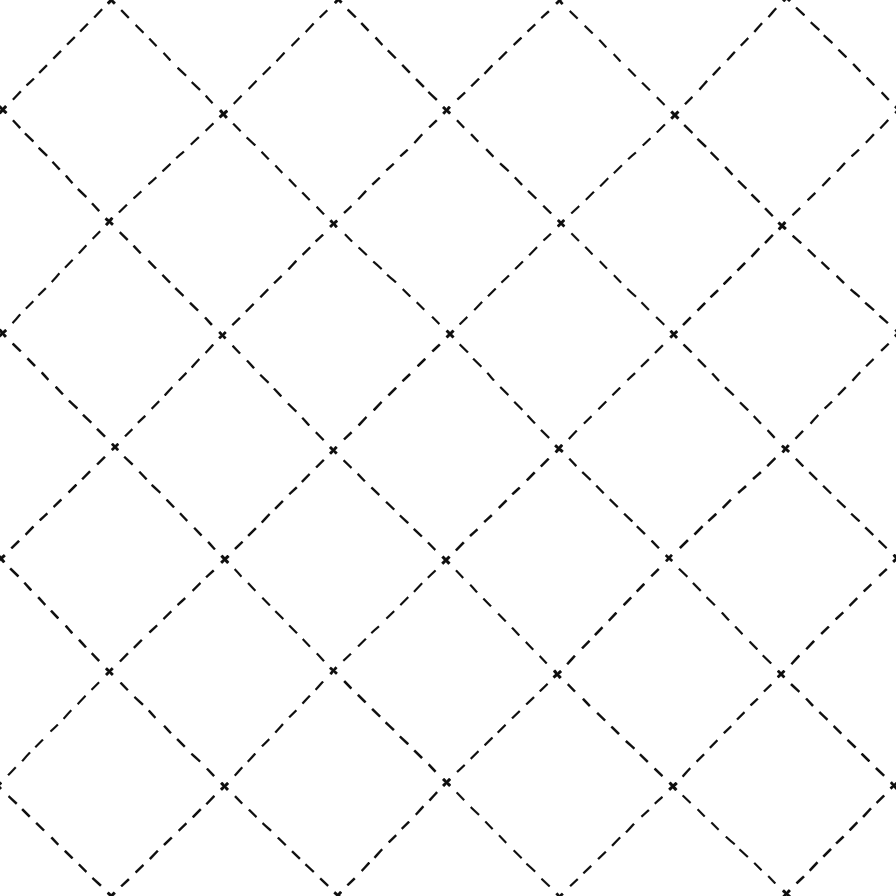
Give the GLSL for this pattern, as a Shadertoy shader.

```glsl
const float GRID = 8.0;            // half-diamonds per canvas side
const float DASHES = 8.0;          // dash periods per diamond edge
const float NODE_JITTER = 0.028;   // lengths below are in grid cells
const vec2 DASH_HALF = vec2(0.049, 0.0104);
const vec2 CROSS_HALF = vec2(0.043, 0.0130);
const vec3 PAPER = vec3(1.0);
const vec3 INK = vec3(0.06);

// Two random values in 0..1
vec2 hash2(vec2 p) {
    vec3 h = fract(p.xyx * vec3(0.1031, 0.1030, 0.0973));
    h += dot(h, h.yzx + 33.33);
    return fract((h.xx + h.yz) * h.zy);
}

// Random values in -1..1 that wrap with the canvas
vec2 wrappedNoise(vec2 cell, float seed) {
    return hash2(mod(cell, GRID) + seed * vec2(17.0, 29.0)) * 2.0 - 1.0;
}

vec2 nodePosition(vec2 cell) {
    return cell + NODE_JITTER * wrappedNoise(cell, 1.0);
}

vec2 turn(vec2 dir, float angle) {
    float c = cos(angle), s = sin(angle);
    return vec2(c * dir.x - s * dir.y, s * dir.x + c * dir.y);
}

// Distance to a short bar with softly rounded ends
float barDistance(vec2 p, vec2 dir, vec2 halfSize) {
    float radius = halfSize.y * 0.5;
    vec2 local = abs(vec2(dot(p, dir), dot(p, vec2(-dir.y, dir.x))));
    vec2 d = local - halfSize + radius;
    return length(max(d, 0.0)) + min(max(d.x, d.y), 0.0) - radius;
}

// Dashes between two nodes, leaving room for the crosses at the ends
float dashedEdge(vec2 p, vec2 a, vec2 b, vec2 cell) {
    vec2 edge = b - a;
    float t = dot(p - a, edge) / dot(edge, edge);
    float k = clamp(round(t * DASHES), 1.0, DASHES - 1.0);
    vec2 vary = wrappedNoise(cell, 2.0 + k);
    float weight = 1.0 + 0.10 * wrappedNoise(cell, 11.0).x;
    vec2 center = a + edge * (k + 0.04 * vary.x) / DASHES;
    vec2 halfSize = DASH_HALF * vec2(1.0 + 0.08 * vary.y, weight);
    return barDistance(p - center, turn(normalize(edge), 0.05 * vary.y), halfSize);
}

float crossDistance(vec2 p, vec2 cell) {
    vec2 vary = wrappedNoise(cell, 12.0);
    vec2 dir = turn(vec2(sqrt(0.5)), 0.08 * vary.x);
    vec2 halfSize = CROSS_HALF * (1.0 + 0.07 * vary.y);
    return min(barDistance(p, dir, halfSize),
               barDistance(p, vec2(-dir.y, dir.x), halfSize));
}

// Every cell holds one diagonal; alternate cells lean the other way
float latticeDistance(vec2 p) {
    vec2 home = floor(p);
    float d = 1.0;
    for (int y = -1; y <= 1; y++) {
        for (int x = -1; x <= 1; x++) {
            vec2 cell = home + vec2(x, y);
            bool hasNode = mod(cell.x + cell.y, 2.0) > 0.5;
            vec2 start = hasNode ? cell : cell + vec2(1.0, 0.0);
            vec2 end = hasNode ? cell + 1.0 : cell + vec2(0.0, 1.0);
            d = min(d, dashedEdge(p, nodePosition(start), nodePosition(end), cell));
            if (hasNode) d = min(d, crossDistance(p - nodePosition(cell), cell));
        }
    }
    return d;
}

void mainImage(out vec4 fragColor, in vec2 fragCoord) {
    vec2 p = GRID * fragCoord / iResolution.xy;
    float pixel = GRID / min(iResolution.x, iResolution.y);
    float ink = clamp(0.5 - latticeDistance(p) / pixel, 0.0, 1.0);
    fragColor = vec4(mix(PAPER, INK, ink), 1.0);
}
```
